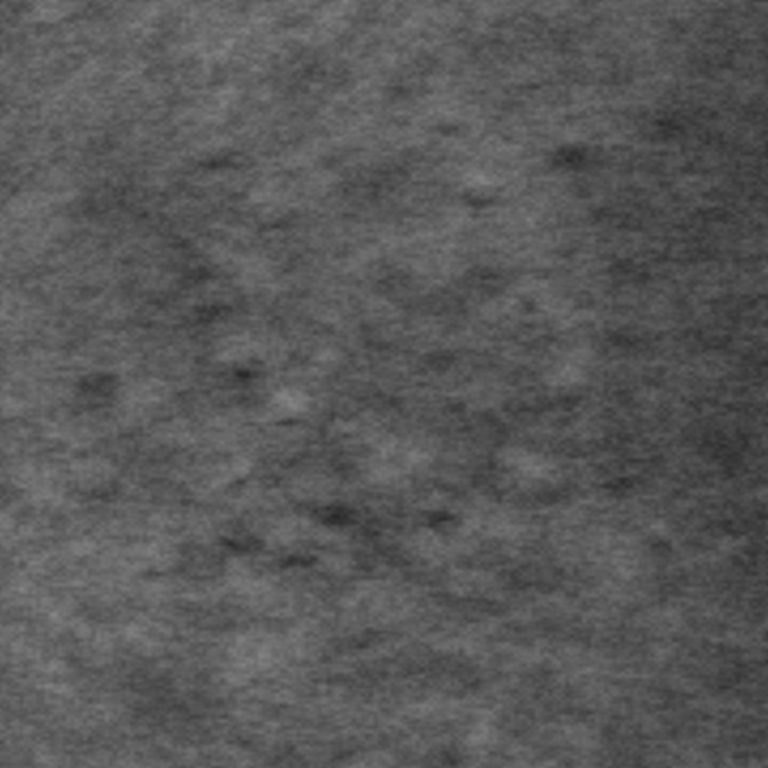
Reproduce this texture procedurally as a three.js fragment shader.

```glsl
// Soft grey weathered ground: broad shading and mottling from layered noise,
// fine horizontal streaks and grain, and ragged dark pits with pale rims
// scattered by a cellular loop, mostly around the middle.

varying vec2 vUv;

const float BASE_GREY = 0.361;
const vec2 PIT_GRID = vec2(9.0, 13.0);

float hash(vec2 cell, float seed) {
  vec3 q = fract(vec3(cell.xyx) * vec3(0.1031, 0.1030, 0.0973) + seed * 0.137);
  q += dot(q, q.yzx + 33.33);
  return fract((q.x + q.y) * q.z);
}

// Smooth value noise from -1 to 1
float noise(vec2 p, float seed) {
  vec2 cell = floor(p);
  vec2 f = fract(p);
  vec2 w = f * f * (3.0 - 2.0 * f);
  float low = mix(hash(cell, seed), hash(cell + vec2(1.0, 0.0), seed), w.x);
  float high = mix(hash(cell + vec2(0.0, 1.0), seed), hash(cell + 1.0, seed), w.x);
  return 2.0 * mix(low, high, w.y) - 1.0;
}

// Four octaves, each turned a little to hide the lattice
float layeredNoise(vec2 p, float seed) {
  const mat2 TURN = mat2(0.98, 0.17, -0.17, 0.98);
  float sum = 0.0;
  float weight = 0.48;
  for (int i = 0; i < 4; i++) {
    sum += weight * noise(p, seed + float(i));
    p = TURN * p * 2.03 + 7.3;
    weight *= 0.6;
  }
  return sum;
}

float blob(vec2 offset, vec2 radius) {
  vec2 d = offset / radius;
  return exp(-dot(d, d));
}

// Broad light: bright towards the top, falling off at the right edge
float shading(vec2 p) {
  float rightFall = smoothstep(0.6, 1.06, p.x);
  float topGlow = blob(p - vec2(0.48, 0.98), vec2(0.33, 0.28));
  float leftGlow = blob(p - vec2(0.0, 0.3), vec2(0.12, 0.16));
  return 0.038 * topGlow + 0.028 * leftGlow - 0.09 * rightFall;
}

// Mottling lies flat below and leans up to the right at the upper left
float mottling(vec2 p) {
  float lean = smoothstep(0.4, 0.85, p.y) * (1.0 - smoothstep(0.35, 0.8, p.x));
  vec2 leaning = vec2(p.x, p.y - 0.5 * p.x);
  float flatTone = layeredNoise(p * vec2(16.0, 25.0), 11.0);
  float leaningTone = layeredNoise(leaning * vec2(14.0, 25.0), 17.0);
  float contrast = mix(1.0, 0.6, smoothstep(0.65, 0.95, p.x));
  return contrast * mix(flatTone, leaningTone, lean);
}

// Signed tone of the pits: dark hollows below pale rims
float pits(vec2 p) {
  vec2 ragged = vec2(noise(p * vec2(30.0, 60.0), 31.0), noise(p * vec2(38.0, 75.0), 37.0));
  p += ragged * vec2(0.016, 0.008);
  vec2 home = floor(p * PIT_GRID);
  float tone = 0.0;
  for (int y = -1; y <= 1; y++) {
    for (int x = -1; x <= 1; x++) {
      vec2 cell = home + vec2(float(x), float(y));
      vec2 jitter = vec2(hash(cell, 41.0), hash(cell, 43.0));
      vec2 centre = (cell + 0.15 + 0.7 * jitter) / PIT_GRID;
      float central = blob(centre - vec2(0.5, 0.48), vec2(0.36, 0.4));
      float depth = smoothstep(0.4, 0.95, hash(cell, 47.0)) * central;
      vec2 radius = mix(vec2(0.018, 0.008), vec2(0.036, 0.018), hash(cell, 53.0));
      vec2 offset = p - centre;
      tone -= 0.19 * depth * blob(offset, radius);
      tone += 0.09 * depth * blob(offset - vec2(-0.006, 0.03), radius * 1.15);
    }
  }
  return tone;
}

void main() {
  vec2 p = vUv;
  float grey = BASE_GREY + shading(p);

  // Soft clouds and mottling
  grey += 0.065 * layeredNoise(p * vec2(4.5, 6.0), 3.0);
  grey += 0.112 * mottling(p);

  // Hollows
  grey += pits(p);

  // Horizontal streaks and fine grain
  grey += 0.026 * noise(p * vec2(42.0, 125.0), 61.0);
  grey += 0.034 * noise(p * vec2(100.0, 150.0), 67.0);
  grey += 0.030 * noise(p * vec2(180.0, 210.0), 71.0);

  gl_FragColor = vec4(vec3(clamp(grey, 0.16, 0.56)), 1.0);
}
```
